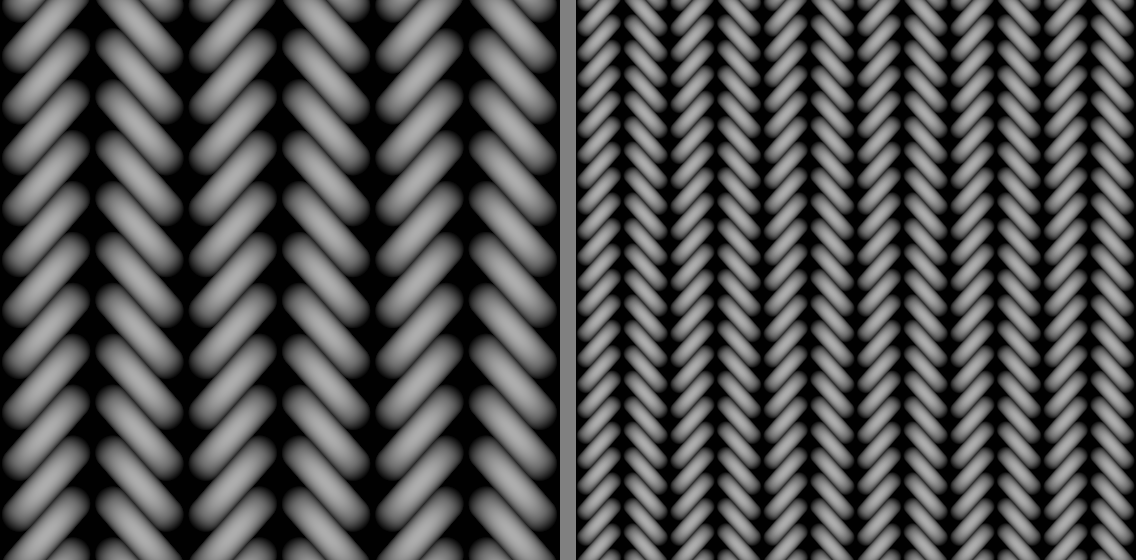
Left: one tile. Right: repeated 2 by 2.
A Shadertoy shader for this texture map:

```glsl
const float COLUMNS = 6.0;
const float ROWS = 11.0;
const float COLUMN_SHIFT = -0.001;              // sideways offset of all columns
const vec2 HALF_AXIS = vec2(0.0482, 0.0553);    // stitch centre to cap centre
const float RADIUS = 0.0313;
const float ROUNDNESS = 0.6;                    // exponent of the cross profile
const float END_DROP = 0.8;                     // darkening towards the tips
const float END_POWER = 2.5;
const float PEAK_GREY = 0.68;
const vec3 GAP_COLOUR = vec3(0.002);

// Height of one rounded stitch, 1 on its crest and 0 outside
float stitchHeight(vec2 p) {
    float halfLength = length(HALF_AXIS);
    vec2 axis = HALF_AXIS / halfLength;
    float along = dot(p, axis);
    float nearest = clamp(along, -halfLength, halfLength);
    float d = length(p - axis * nearest) / RADIUS;
    float profile = pow(max(1.0 - d * d, 0.0), ROUNDNESS);
    float tip = min(abs(along) / (halfLength + RADIUS), 1.0);
    return profile * (1.0 - END_DROP * pow(tip, END_POWER));
}

void mainImage(out vec4 fragColor, in vec2 fragCoord) {
    vec2 uv = fragCoord / iResolution.xy;
    uv.x -= COLUMN_SHIFT;

    // Cell coordinates, mirrored in every second column
    vec2 cells = vec2(COLUMNS, ROWS);
    vec2 p = (fract(uv * cells) - 0.5) / cells;
    float column = floor(uv.x * COLUMNS);
    p.x *= 1.0 - 2.0 * mod(column, 2.0);

    // Stitches reach into the rows above and below
    float height = 0.0;
    for (int row = -1; row <= 1; row++) {
        vec2 offset = vec2(0.0, float(row) / ROWS);
        height = max(height, stitchHeight(p - offset));
    }

    fragColor = vec4(mix(GAP_COLOUR, vec3(PEAK_GREY), height), 1.0);
}
```
